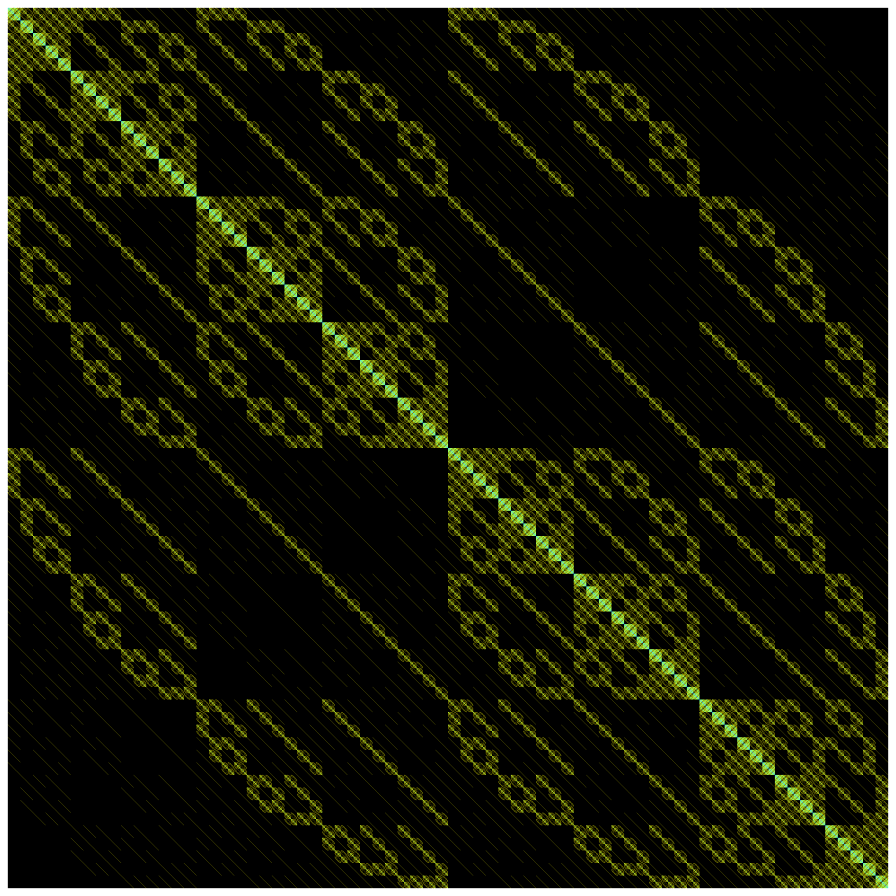
Give the GLSL for this pattern, as a Shadertoy shader.

```glsl
const float MARGIN = 4.5 / 512.0;   // frame width
const int SITES = 8;
const int FILLED = 4;
const int CONFIGS = 70;             // ways to fill 4 of 8 sites
const int STATES = CONFIGS * CONFIGS;
const int TAPS = 12;                // samples per pixel and axis
const vec3 FRAME = vec3(1.0);
const vec3 SAME = vec3(1.0, 0.0, 1.0);
const vec3 SINGLE = vec3(0.0, 1.0, 1.0);
const vec3 DOUBLE = vec3(1.0, 1.0, 0.0);

// Bit mask of the rank-th way to fill the sites, in ascending order
int occupation(int rank) {
    int mask = 0;
    int left = FILLED;
    int ways = CONFIGS * (SITES - FILLED) / SITES;
    for (int site = SITES - 1; site >= 0; site--) {
        int below = max(site, 1);
        if (rank >= ways) {
            mask |= 1 << site;
            rank -= ways;
            ways = ways * left / below;
            left--;
        } else {
            ways = ways * (site - left) / below;
        }
    }
    return mask;
}

// Two nested configurations packed in 16 bits; -1 lies on the frame
int stateMask(float position) {
    float t = (position - MARGIN) / (1.0 - 2.0 * MARGIN);
    if (t < 0.0 || t >= 1.0) return -1;
    int index = min(int(t * float(STATES)), STATES - 1);
    int outer = index / CONFIGS;
    return (occupation(outer) << SITES) | occupation(index - outer * CONFIGS);
}

int countBits(int v) {
    v -= (v >> 1) & 0x5555;
    v = (v & 0x3333) + ((v >> 2) & 0x3333);
    v = (v + (v >> 4)) & 0x0F0F;
    return (v + (v >> 8)) & 31;
}

// Colour by the number of moves between two states
vec3 coupling(int a, int b) {
    if (a < 0 || b < 0) return FRAME;
    int moves = countBits(a ^ b) / 2;
    if (moves > 2) return vec3(0.0);
    return moves == 2 ? DOUBLE : (moves == 1 ? SINGLE : SAME);
}

void mainImage(out vec4 fragColor, in vec2 fragCoord) {
    // States covered by this pixel along each axis
    int columns[TAPS];
    int rows[TAPS];
    for (int i = 0; i < TAPS; i++) {
        float offset = (float(i) + 0.5) / float(TAPS) - 0.5;
        vec2 p = (fragCoord + offset) / iResolution.xy;
        columns[i] = stateMask(p.x);
        rows[i] = stateMask(1.0 - p.y);
    }

    // Box filter over the matrix entries
    vec3 total = vec3(0.0);
    for (int j = 0; j < TAPS; j++) {
        for (int i = 0; i < TAPS; i++) {
            total += coupling(columns[i], rows[j]);
        }
    }
    fragColor = vec4(total / float(TAPS * TAPS), 1.0);
}
```
